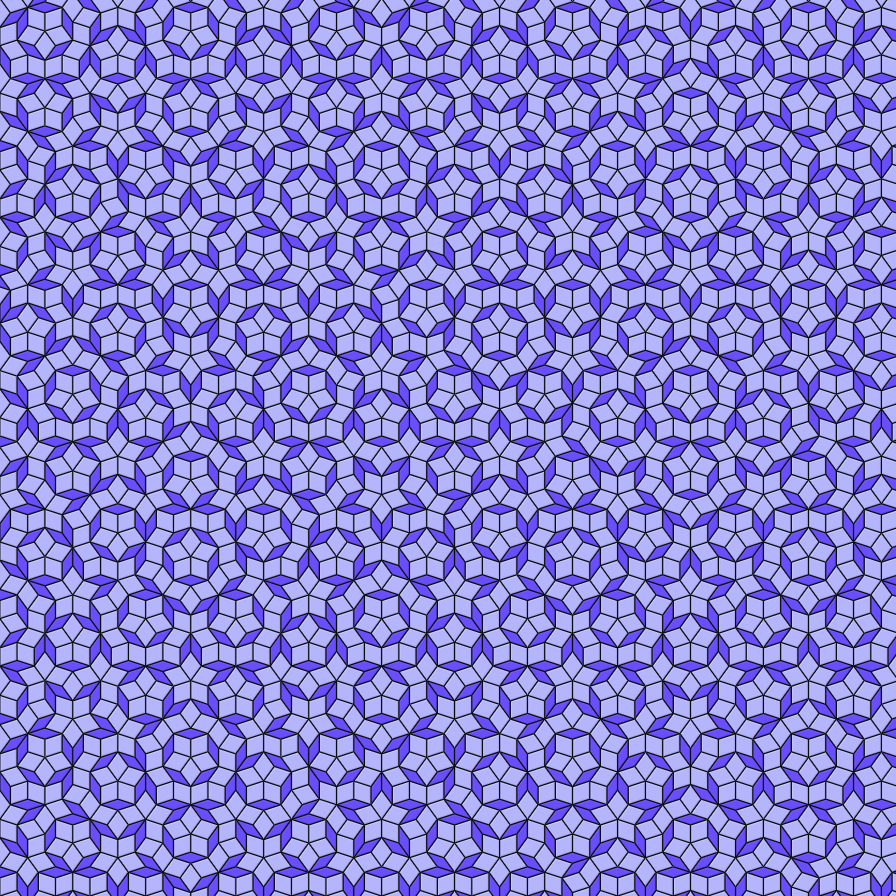
This pattern is drawn by a WebGL 1 fragment shader. Its source:

```glsl
precision highp float;

uniform vec2 u_resolution;

const float PHI = 1.6180340;

float cross2(vec2 a, vec2 b) {
  return a.x * b.y - a.y * b.x;
}

// True when p and q lie on the same side of the line a-b
bool sameSide(vec2 p, vec2 q, vec2 a, vec2 b) {
  return cross2(b - a, p - a) * cross2(b - a, q - a) > 0.0;
}

// Inward normal of the edge a-b (xy) and distance of p from it (z)
vec3 edgeInfo(vec2 p, vec2 a, vec2 b) {
  vec2 along = normalize(b - a);
  float side = cross2(along, p - a);
  vec2 normal = vec2(-along.y, along.x) * (side < 0.0 ? -1.0 : 1.0);
  return vec3(normal, abs(side));
}

void main() {
  float scale = min(u_resolution.x, u_resolution.y);
  vec2 p = (gl_FragCoord.xy - 0.5 * u_resolution) / scale;

  // Large acute Robinson triangle: apex a, legs a-b and a-c
  vec2 a = vec2(-2.65, 0.06);
  vec2 b = a + 4.02 * vec2(0.95106, -0.30902);
  vec2 c = a + 4.02 * vec2(0.95106, 0.30902);
  bool thin = true;

  // Penrose deflation, following only the piece that holds p
  for (int level = 0; level < 11; level++) {
    vec2 oldA = a, oldB = b, oldC = c;
    if (thin) {
      vec2 cut = mix(oldA, oldB, 1.0 / PHI);
      thin = sameSide(p, oldB, oldC, cut);
      a = thin ? oldC : cut;
      b = thin ? cut : oldC;
      c = thin ? oldB : oldA;
    } else {
      vec2 legCut = mix(oldB, oldA, 1.0 / PHI);
      vec2 baseCut = mix(oldB, oldC, 1.0 / PHI);
      if (sameSide(p, oldC, baseCut, oldA)) {
        a = baseCut; b = oldC; c = oldA;
      } else if (sameSide(p, oldB, baseCut, legCut)) {
        a = legCut; b = baseCut; c = oldB;
      } else {
        a = baseCut; b = legCut; c = oldA;
        thin = true;
      }
    }
  }

  // The legs are rhomb sides; the base is a hidden diagonal
  vec3 edge = edgeInfo(p, a, b);
  vec3 other = edgeInfo(p, a, c);
  if (other.z < edge.z) edge = other;

  vec3 lavender = vec3(0.71, 0.71, 0.995);
  vec3 violet = vec3(0.41, 0.31, 0.985);
  vec3 ink = vec3(0.04, 0.05, 0.05);
  vec3 color = thin ? violet : lavender;

  // Faint bevel, lit from the upper left
  float facing = dot(edge.xy, normalize(vec2(-1.0, 1.3)));
  float bevel = 1.0 - smoothstep(0.001, 0.0026, edge.z);
  color *= 1.0 - 0.14 * bevel * facing;

  // Thin outline, smoothed over one pixel
  float line = clamp((0.00072 - edge.z) * scale + 0.5, 0.0, 1.0);
  gl_FragColor = vec4(mix(color, ink, line), 1.0);
}
```
